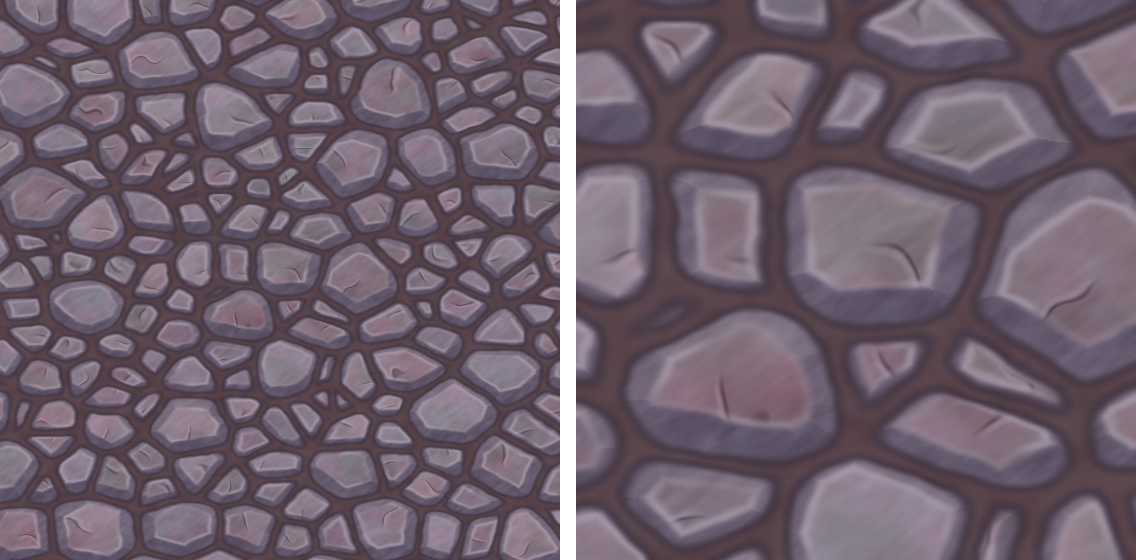
Left: the whole. Right: its middle third, enlarged.
Write a WebGL 2 fragment shader that draws this texture.

```glsl
#version 300 es
precision highp float;
// Painted cobbles: irregular bevelled violet-grey stones set in dark brown soil.

uniform vec2 u_resolution;
out vec4 fragColor;

// Layout, in units of one grid cell
const vec2 GRID = vec2(8.0, 10.5);
const float SPLIT_CHANCE = 0.42;   // cells broken into three small stones
const float JITTER = 0.62;
const float SPLIT_RADIUS = 0.36;
const float WEIGHT_RANGE = 0.26;   // growth of the whole stones
const float GAP = 0.042;
const float ROUNDING = 22.0;       // higher gives sharper corners
const float SOFTNESS = 0.028;
const float RIM_WIDTH = 0.03;

// Palette
const vec3 SOIL = vec3(0.345, 0.262, 0.288);
const vec3 OUTLINE = vec3(0.285, 0.230, 0.275);
const vec3 BEVEL_DARK = vec3(0.365, 0.325, 0.405);
const vec3 BEVEL_LIGHT = vec3(0.485, 0.435, 0.500);
const vec3 TOP_WARM = vec3(0.550, 0.475, 0.515);
const vec3 TOP_COOL = vec3(0.515, 0.465, 0.535);
const vec3 RIM = vec3(0.665, 0.615, 0.675);

vec3 hash3(ivec2 cell, int salt) {
    uvec3 v = uvec3(ivec3(cell, salt) + 1000) * 1664525u + 1013904223u;
    v.x += v.y * v.z; v.y += v.z * v.x; v.z += v.x * v.y;
    v ^= v >> 16u;
    v.x += v.y * v.z; v.y += v.z * v.x; v.z += v.x * v.y;
    return vec3(v >> 16u) / 65535.0;
}

float noise(vec2 p, int salt) {
    ivec2 i = ivec2(floor(p));
    vec2 f = fract(p);
    f = f * f * (3.0 - 2.0 * f);
    float low = mix(hash3(i, salt).x, hash3(i + ivec2(1, 0), salt).x, f.x);
    float high = mix(hash3(i + ivec2(0, 1), salt).x, hash3(i + ivec2(1, 1), salt).x, f.x);
    return mix(low, high, f.y);
}

float fbm(vec2 p, int salt) {
    return 0.55 * noise(p, salt) + 0.3 * noise(p * 2.1, salt + 1) + 0.15 * noise(p * 4.3, salt + 2);
}

int stoneCount(ivec2 cell) {
    return hash3(cell, 7).x < SPLIT_CHANCE ? 3 : 1;
}

// Stone centre in xy, growth weight in z
vec3 stoneSite(ivec2 cell, int k, int count) {
    vec3 r = hash3(cell, 11);
    vec3 own = hash3(cell, 20 + k);
    vec2 stagger = vec2(0.5 * float(cell.y & 1), 0.0);
    vec2 centre = vec2(cell) + 0.5 + stagger + (r.xy - 0.5) * JITTER;
    if (count == 1) return vec3(centre, r.z * WEIGHT_RANGE);
    float angle = 6.2832 * r.z + 2.0944 * float(k) + own.x - 0.5;
    centre += SPLIT_RADIUS * vec2(cos(angle), sin(angle)) * (0.8 + 0.4 * own.y);
    return vec3(centre, -0.1 * own.z);
}

void main() {
    vec2 p = gl_FragCoord.xy / u_resolution * GRID;
    float soft = max(SOFTNESS, GRID.y / u_resolution.y);
    vec2 grain = p;
    p += 0.09 * (vec2(fbm(p * 2.6, 40), fbm(p * 2.6, 50)) - 0.5);
    ivec2 base = ivec2(floor(p));

    // Find the stone that owns this point
    vec3 stone = vec3(0.0);
    ivec3 id = ivec3(0);
    float best = 1e5;
    for (int y = -2; y <= 2; y++) for (int x = -2; x <= 2; x++) {
        ivec2 cell = base + ivec2(x, y);
        int count = stoneCount(cell);
        for (int k = 0; k < count; k++) {
            vec3 s = stoneSite(cell, k, count);
            float power = dot(p - s.xy, p - s.xy) - s.z;
            if (power < best) { best = power; stone = s; id = ivec3(cell, k); }
        }
    }

    // Rounded outline and the sharp top facet inside it
    float edgeSum = 0.0, facet = 1e5;
    vec2 normal = vec2(0.0, 1.0);
    for (int y = -2; y <= 2; y++) for (int x = -2; x <= 2; x++) {
        ivec2 cell = base + ivec2(x, y);
        int count = stoneCount(cell);
        for (int k = 0; k < count; k++) {
            if (ivec3(cell, k) == id) continue;
            vec3 s = stoneSite(cell, k, count);
            vec2 toOther = s.xy - stone.xy;
            float span = length(toOther);
            vec2 n = toOther / span;
            float reach = 0.5 * (span + (stone.z - s.z) / span);
            float edge = reach - dot(p - stone.xy, n);
            edgeSum += exp(-ROUNDING * edge);
            float cut = 0.13 + 0.2 * hash3(cell + id.xy * 3, k + id.z * 5).x + 0.17 * max(-n.y, 0.0);
            float inner = edge - GAP - max(reach, 0.0) * cut;
            if (inner < facet) { facet = inner; normal = n; }
        }
    }
    float shape = -log(edgeSum) / ROUNDING - GAP - 0.035 * (noise(p * 2.0, 60) - 0.4);

    // Brushed top face
    vec3 tint = hash3(id.xy, 70 + id.z);
    float mottling = fbm(grain * 3.5 + tint.xy * 9.0, 80) - 0.5;
    float strokes = fbm(vec2(grain.x + grain.y, (grain.y - grain.x) * 3.0) * 4.0, 90) - 0.5;
    vec2 local = p - stone.xy;
    vec3 top = mix(TOP_WARM, TOP_COOL, clamp(tint.x + mottling, 0.0, 1.0));
    top += 0.08 * (tint.y - 0.5) + 0.10 * mottling + 0.07 * strokes + 0.05 * local.y;
    top += vec3(0.05, -0.015, 0.015) * (fbm(grain * 2.2, 100) - 0.5) * 2.0;

    // Chipped crease running outward from the centre
    float angle = 6.2832 * tint.z;
    vec2 axis = vec2(cos(angle), sin(angle));
    float along = dot(local, axis);
    float across = dot(local, vec2(-axis.y, axis.x)) + 0.22 * (noise(p * 5.0, 110) - 0.5);
    float crease = smoothstep(-0.08, 0.1, along) * step(tint.x, 0.7);
    top -= 0.035 * crease * smoothstep(-soft, soft, across);
    top -= 0.13 * crease * (1.0 - smoothstep(0.0, 0.03, abs(across)));
    top += 0.06 * crease * (1.0 - smoothstep(0.0, 0.04, abs(across + 0.045)));

    // Bevels, worn rim, outline and soil
    vec3 bevel = mix(BEVEL_DARK, BEVEL_LIGHT, 0.5 + 0.5 * normal.y);
    bevel += 0.08 * mottling + 0.10 * strokes;
    vec3 colour = mix(bevel, top, smoothstep(-soft, soft, facet));
    float wear = smoothstep(0.3, 0.65, noise(grain * 3.2, 120));
    float rim = exp(-pow((facet - 0.01) / RIM_WIDTH, 2.0));
    colour = mix(colour, RIM, rim * (0.2 + 0.5 * wear));
    colour = mix(OUTLINE, colour, smoothstep(-0.01, 0.05, shape));
    vec3 soil = mix(OUTLINE, SOIL, smoothstep(0.0, 0.05, -shape));
    soil += 0.07 * (fbm(grain * 6.0, 130) - 0.5);
    colour = mix(soil, colour, smoothstep(-soft, soft, shape));
    fragColor = vec4(colour, 1.0);
}
```
